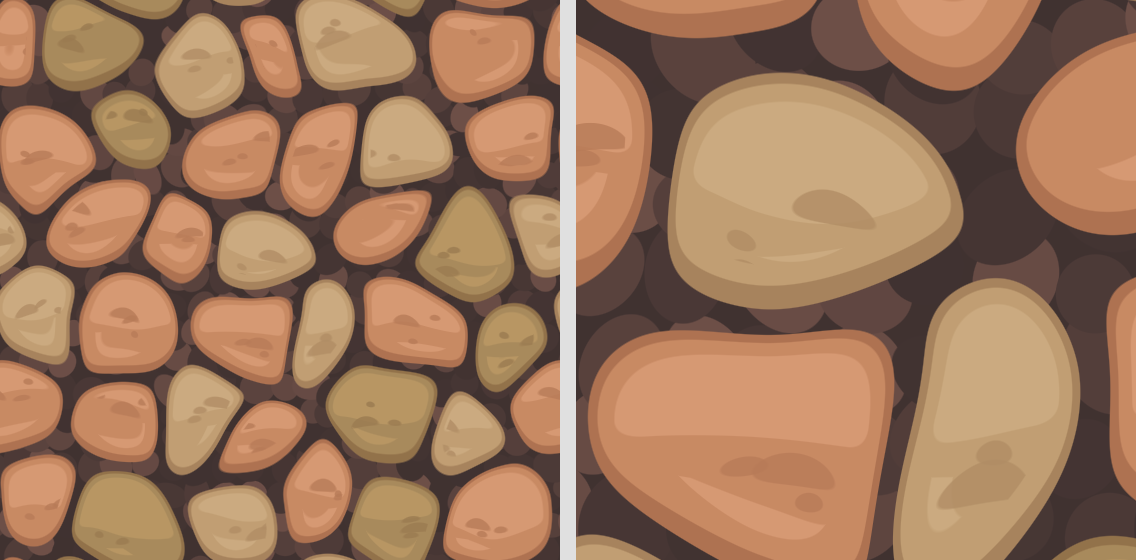
Left: the whole. Right: its middle third, enlarged.
Write a Shadertoy shader that draws this texture.

```glsl
// Cartoon cobbles: rounded stones in three earthy hues over a bed of dark pebbles.
// Stones are cells of a weighted, wrapping Voronoi diagram whose corners are rounded
// by an exponential smooth minimum; flat rims, glows and dents shade each one.

#define STONES 6.0         // stones per side, even so that staggered rows wrap
#define PEBBLES 21.0       // background pebbles per side
#define JITTER 0.62        // scatter of the stone centres
#define SIZE_SPREAD 0.30   // variety of stone sizes
#define ROUNDNESS 0.10     // softness of the stone corners
#define GAP 0.036          // half of the narrowest joint
#define WARP 0.17          // unevenness of the outlines
#define RIM 0.085          // height of the shaded lower rim
#define ORANGE_SHARE 0.52
#define TAN_SHARE 0.29

// Integer hash giving three values from 0 to 1
vec3 hash3(vec2 cell, float salt) {
    uvec3 v = uvec3(vec3(cell, salt) + 0.5) * 1664525u + 1013904223u;
    v.x += v.y * v.z; v.y += v.z * v.x; v.z += v.x * v.y;
    v ^= v >> 16u;
    v.x += v.y * v.z; v.y += v.z * v.x; v.z += v.x * v.y;
    return vec3(v >> 8u) / float(0xffffffu);
}

// Value noise with two channels that repeats after the given period
vec2 wrapNoise(vec2 p, float period) {
    vec2 i = floor(p), f = fract(p);
    f = f * f * (3.0 - 2.0 * f);
    vec2 a = hash3(mod(i, period), 7.0).xy;
    vec2 b = hash3(mod(i + vec2(1, 0), period), 7.0).xy;
    vec2 c = hash3(mod(i + vec2(0, 1), period), 7.0).xy;
    vec2 d = hash3(mod(i + 1.0, period), 7.0).xy;
    return mix(mix(a, b, f.x), mix(c, d, f.x), f.y);
}

// Stone centre in xy, size weight in z
vec3 stoneSeed(vec2 cell) {
    vec3 h = hash3(mod(cell, STONES), 1.0);
    vec2 stagger = vec2(0.5 * mod(cell.y, 2.0), 0.0);
    return vec3(cell + 0.5 + stagger + JITTER * (h.xy - 0.5), SIZE_SPREAD * h.z);
}

// Cell of the stone that owns this point
vec2 stoneOwner(vec2 p) {
    vec2 owner = vec2(0);
    float best = 1e5;
    for (int y = -2; y <= 2; y++)
    for (int x = -2; x <= 2; x++) {
        vec2 cell = floor(p) + vec2(x, y);
        vec3 s = stoneSeed(cell);
        float d = dot(p - s.xy, p - s.xy) - s.z;
        if (d < best) { best = d; owner = cell; }
    }
    return owner;
}

// Rounded distance to the outline of one stone, positive inside
float stoneShape(vec2 p, vec2 owner) {
    vec3 s = stoneSeed(owner);
    float sum = 0.0;
    for (int y = -2; y <= 2; y++)
    for (int x = -2; x <= 2; x++) {
        if (x == 0 && y == 0) continue;
        vec3 n = stoneSeed(owner + vec2(x, y));
        vec2 a = p - s.xy, b = p - n.xy;
        float d = (dot(b, b) - n.z - dot(a, a) + s.z) / (2.0 * length(n.xy - s.xy));
        sum += exp(-d / ROUNDNESS);
    }
    return -ROUNDNESS * log(sum) - GAP;
}

float softMin(float a, float b, float k) {
    float h = max(k - abs(a - b), 0.0) / k;
    return min(a, b) - 0.25 * h * h * k;
}

// Antialiased coverage of a positive-inside distance
float fill(float d, float pixel) { return clamp(d / pixel + 0.5, 0.0, 1.0); }

// Positive-inside distance to a tilted ellipse
float ellipse(vec2 q, vec2 radii, float angle) {
    float c = cos(angle), s = sin(angle);
    q = mat2(c, -s, s, c) * q;
    return (1.0 - length(q / radii)) * min(radii.x, radii.y);
}

// Overlapping dark pebbles
vec3 pebbleBed(vec2 uv, float pixel) {
    vec2 p = uv * PEBBLES;
    vec3 color = vec3(0.25, 0.195, 0.19);
    for (int y = -1; y <= 1; y++)
    for (int x = -1; x <= 1; x++) {
        vec2 cell = floor(p) + vec2(x, y);
        vec3 h = hash3(mod(cell, PEBBLES), 3.0), k = hash3(mod(cell, PEBBLES), 4.0);
        vec2 q = p - cell - 0.5 - 0.5 * (h.xy - 0.5);
        float d = ellipse(q, mix(vec2(0.45), vec2(0.75, 0.65), k.xy), 3.0 * k.z);
        vec3 tone = mix(vec3(0.25, 0.195, 0.19), vec3(0.43, 0.31, 0.28), h.z * h.z);
        color = mix(color, tone, fill(d, pixel * PEBBLES));
    }
    return color;
}

void mainImage(out vec4 fragColor, in vec2 fragCoord) {
    vec2 uv = fragCoord / iResolution.xy;
    float pixel = 1.2 / iResolution.y, px = pixel * STONES;
    vec2 p = uv * STONES;
    p += WARP * (wrapNoise(p * 1.5, STONES * 1.5) - 0.5);
    vec2 owner = stoneOwner(p), id = mod(owner, STONES);
    vec2 q = p - stoneSeed(owner).xy;
    vec3 h = hash3(id, 2.0);

    // Hue, spread evenly over the stones
    float pick = fract((id.x + STONES * id.y) * 0.618 + 0.37);
    vec3 body = vec3(0.66, 0.54, 0.36), light = vec3(0.72, 0.59, 0.39);
    if (pick < ORANGE_SHARE) { body = vec3(0.785, 0.54, 0.39); light = vec3(0.84, 0.60, 0.45); }
    else if (pick < ORANGE_SHARE + TAN_SHARE) { body = vec3(0.755, 0.62, 0.45); light = vec3(0.795, 0.665, 0.50); }
    vec3 shade = body * vec3(0.87, 0.83, 0.81);

    // Rim, lit face, upper glow and lower crescent
    float edge = stoneShape(p, owner);
    float face = softMin(edge - 0.028, stoneShape(p - vec2(0, RIM), owner), 0.03);
    float level = 0.03 + 0.12 * (h.x - 0.5) + 0.06 * sin(5.0 * q.x + 6.28 * h.y);
    float glow = softMin(face - 0.045, q.y - level, 0.07);
    float along = q.x - 0.3 * (h.z - 0.5);
    float crescent = min(0.045 - abs(face - 0.12) - 0.7 * along * along, -0.1 - q.y);

    vec3 stone = mix(shade, body, fill(face, px));
    stone = mix(stone, light, fill(max(glow, crescent), px));

    // Shallow dents
    for (int i = 0; i < 3; i++) {
        vec3 r = hash3(id, 10.0 + float(i));
        vec2 radii = i == 0 ? vec2(0.16, 0.06) : vec2(0.04 + 0.05 * r.z, 0.035);
        vec2 at = q - vec2(0.5, 0.36) * (r.xy - 0.5);
        at.y += 1.5 * at.x * at.x;
        float dent = min(ellipse(at, radii, 0.8 * (r.z - 0.5)), face - 0.07);
        stone = mix(stone, mix(body, shade, 0.65), 0.8 * fill(dent, px));
    }

    fragColor = vec4(mix(pebbleBed(uv, pixel), stone, fill(edge, px)), 1.0);
}
```
